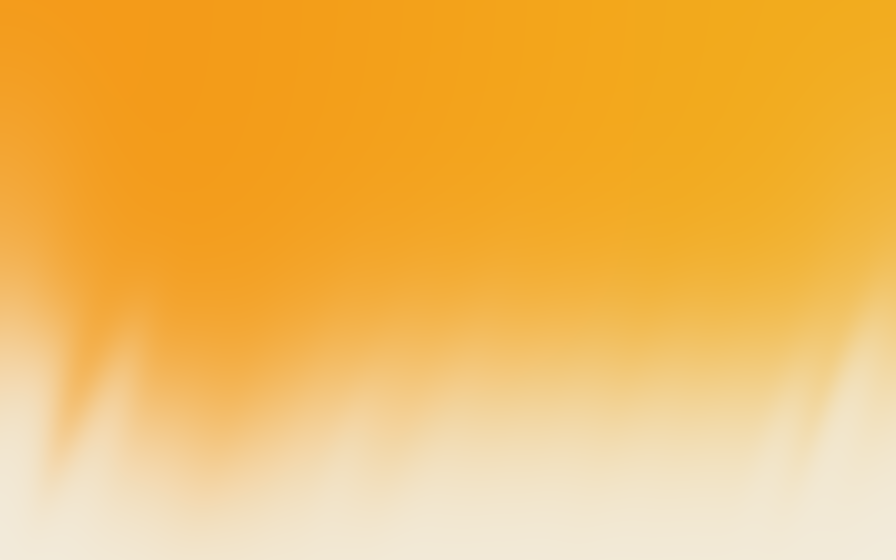
A WebGL 1 fragment shader for this background:

```glsl
precision highp float;

uniform vec2 u_resolution;

const vec3 AMBER_LEFT = vec3(0.955, 0.605, 0.095);
const vec3 AMBER_RIGHT = vec3(0.95, 0.67, 0.11);
const vec3 CREAM = vec3(0.95, 0.925, 0.87);
const float SLANT = 0.18;
const float SOFTNESS = 0.1;

float bump(float x, float center, float width) {
  float d = (x - center) / width;
  return exp(-d * d);
}

float slope(float cell) {
  return fract(sin(cell * 127.1) * 437.58) * 2.0 - 1.0;
}

// One-dimensional gradient noise
float gradientNoise(float x) {
  float cell = floor(x);
  float f = x - cell;
  float blend = f * f * f * (f * (f * 6.0 - 15.0) + 10.0);
  return mix(slope(cell) * f, slope(cell + 1.0) * (f - 1.0), blend);
}

// Soft slanted streak; p.x is measured across the streaks
float streak(vec2 p, vec2 center, vec2 size) {
  return bump(p.x, center.x, size.x) * bump(p.y, center.y, size.y);
}

// Height at which amber and cream are evenly mixed
float hazeHeight(float x) {
  return 0.335 + 0.085 * bump(x, 0.0, 0.08)
    - 0.09 * bump(x, 0.24, 0.13) + 0.09 * bump(x, 1.02, 0.10);
}

// Raising or lowering of the haze by light and dark streaks
float streakLift(vec2 p) {
  float light = 0.035 * streak(p, vec2(0.018, 0.25), vec2(0.028, 0.18))
    + 0.05 * streak(p, vec2(0.115, 0.32), vec2(0.025, 0.20))
    + 0.025 * streak(p, vec2(0.385, 0.18), vec2(0.022, 0.15))
    + 0.035 * streak(p, vec2(0.866, 0.20), vec2(0.020, 0.14))
    + 0.065 * streak(p, vec2(0.932, 0.26), vec2(0.024, 0.18));
  float dark = 0.09 * streak(p, vec2(0.066, 0.22), vec2(0.024, 0.22))
    + 0.025 * streak(p, vec2(0.25, 0.20), vec2(0.035, 0.25))
    + 0.025 * streak(p, vec2(0.44, 0.15), vec2(0.035, 0.16))
    + 0.02 * streak(p, vec2(0.90, 0.25), vec2(0.014, 0.15));
  return light - dark;
}

void main() {
  vec2 uv = gl_FragCoord.xy / u_resolution;
  vec2 slanted = vec2(uv.x - SLANT * (uv.y - 0.2), uv.y);

  // Cream haze rising from the bottom
  float grain = 0.022 * gradientNoise(slanted.x * 17.0);
  float edge = hazeHeight(uv.x) + streakLift(slanted) + grain;
  float haze = 1.0 / (1.0 + exp((uv.y - edge) / SOFTNESS));

  // Faint glow along the sides
  haze += 0.10 * streak(uv, vec2(0.0, 0.65), vec2(0.10, 0.25));
  haze += 0.07 * streak(uv, vec2(1.0, 0.65), vec2(0.12, 0.25));

  vec3 amber = mix(AMBER_LEFT, AMBER_RIGHT, smoothstep(0.1, 0.95, uv.x));
  gl_FragColor = vec4(mix(amber, CREAM, clamp(haze, 0.0, 1.0)), 1.0);
}
```
